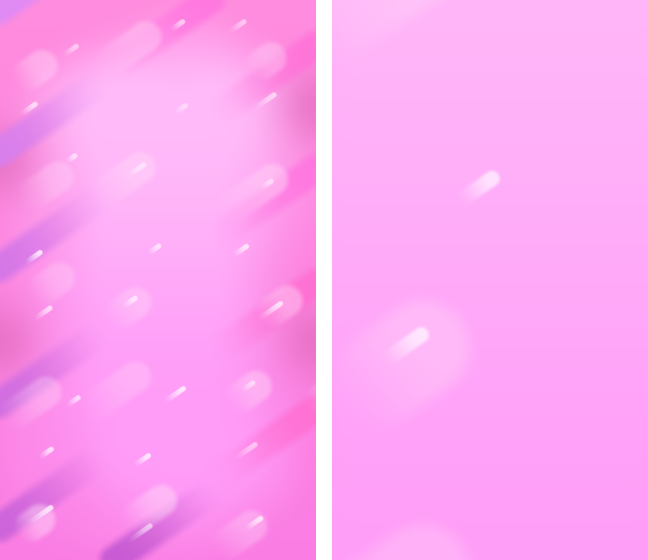
Left: the whole. Right: its middle third, enlarged.
Give the GLSL for this background, as a WebGL 2 fragment shader.

```glsl
#version 300 es
precision highp float;
// Soft pink glow with slanted light streaks: a pale centre inside hot pink edges,
// blurred bars entering from both sides, and two jittered grids of fading
// capsules, one of large pale bokeh and one of small white dashes.

uniform vec2 u_resolution;
out vec4 fragColor;

const vec2 SLANT = vec2(0.82, 0.572);

float hash(vec2 p) {
    return fract(sin(dot(p, vec2(127.1, 311.7))) * 43758.5453);
}

float noise(vec2 p) {
    vec2 cell = floor(p), f = fract(p);
    f = f * f * (3.0 - 2.0 * f);
    return mix(mix(hash(cell), hash(cell + vec2(1, 0)), f.x),
               mix(hash(cell + vec2(0, 1)), hash(cell + vec2(1, 1)), f.x), f.y);
}

// Capsule that is solid at its head and fades along the tail direction.
float streak(vec2 p, vec2 head, vec2 tailDir, float len, float radius, float soft) {
    vec2 d = p - head;
    float along = dot(d, tailDir);
    float dist = length(d - tailDir * clamp(along, 0.0, len));
    float body = 1.0 - smoothstep(radius - soft, radius, dist);
    return body * (1.0 - smoothstep(0.0, len + radius, along));
}

// One streak per jittered grid cell; lengths and strengths vary.
float scatter(vec2 p, vec2 cell, vec2 lengths, float radius, float soft, float seed) {
    vec2 home = floor(p / cell);
    float light = 0.0;
    for (int y = -1; y <= 1; y++) {
        for (int x = -1; x <= 1; x++) {
            vec2 id = home + vec2(x, y);
            vec2 key = id + seed;
            vec2 jitter = vec2(hash(key), hash(key + 17.3));
            vec2 head = (id + 0.28 + 0.5 * jitter) * cell;
            float len = mix(lengths.x, lengths.y, hash(key + 41.9));
            float strength = mix(0.6, 1.0, hash(key + 73.1));
            light = max(light, strength * streak(p, head, -SLANT, len, radius, soft));
        }
    }
    return light;
}

void main() {
    vec2 p = gl_FragCoord.xy / u_resolution.x;
    float top = u_resolution.y / u_resolution.x;
    float height = p.y / top;

    // Pale centre, lighter towards the top
    vec3 centre = mix(vec3(1.0, 0.61, 0.97), vec3(1.0, 0.73, 0.975),
                      smoothstep(0.25, 0.8, height));

    // Hot pink frame with an uneven inner border
    vec3 frame = mix(vec3(0.98, 0.49, 0.89), vec3(1.0, 0.55, 0.87), height);
    vec2 outside = max(abs(p - vec2(0.52, 0.5 * top)) - vec2(0.12, 0.29 * top), 0.0);
    float wobble = 0.14 * (noise(p * 3.5 + 4.0) - 0.5);
    vec3 color = mix(centre, frame, smoothstep(0.06, 0.4, length(outside) + wobble));

    // Dusky patches on the left and right edges
    for (int i = 0; i < 4; i++) {
        float side = float(i % 2), row = float(i / 2);
        vec2 d = p - vec2(side, top * (0.39 + 0.32 * row + 0.1 * side * row));
        color = mix(color, vec3(0.87, 0.41, 0.72), 0.6 * exp(-70.0 * dot(d, d)));
    }

    // Violet bars from the left, fading up and to the right
    for (int i = 0; i < 6; i++) {
        float n = float(i);
        vec2 head = vec2(0.0, top * (-0.155 + 0.225 * n) + 0.06 * (hash(vec2(n, 5.0)) - 0.5));
        head += SLANT * max(0.0, -head.y) / SLANT.y;
        float bar = streak(p, head, SLANT, 0.36, 0.065, 0.04);
        vec3 violet = mix(vec3(0.76, 0.34, 0.82), vec3(0.84, 0.5, 0.94), n / 4.0);
        color = mix(color, violet, 0.88 * bar);
    }

    // Rose bars from the right, fading down and to the left
    for (int i = 0; i < 5; i++) {
        float n = float(i);
        vec2 head = vec2(1.0, top * (0.28 + 0.214 * n) + 0.04 * (hash(vec2(n, 9.0)) - 0.5));
        head -= SLANT * max(0.0, head.y - top) / SLANT.y;
        float bar = streak(p, head, -SLANT, 0.36, 0.065, 0.04);
        vec3 rose = mix(vec3(1.0, 0.42, 0.8), vec3(1.0, 0.45, 0.88), hash(vec2(n, 2.0)));
        color = mix(color, rose, 0.8 * bar);
    }

    // Large pale bokeh, then small white dashes
    float bokeh = scatter(p, vec2(0.333, 0.2 * top), vec2(0.03, 0.16), 0.062, 0.026, 3.0);
    color = mix(color, vec3(1.0, 0.83, 0.97), 0.55 * bokeh);
    float dash = scatter(p, vec2(0.333, 0.125 * top), vec2(0.025, 0.09), 0.011, 0.006, 29.0);
    color = mix(color, vec3(1.0, 0.95, 1.0), 0.88 * dash);

    fragColor = vec4(color, 1.0);
}
```
